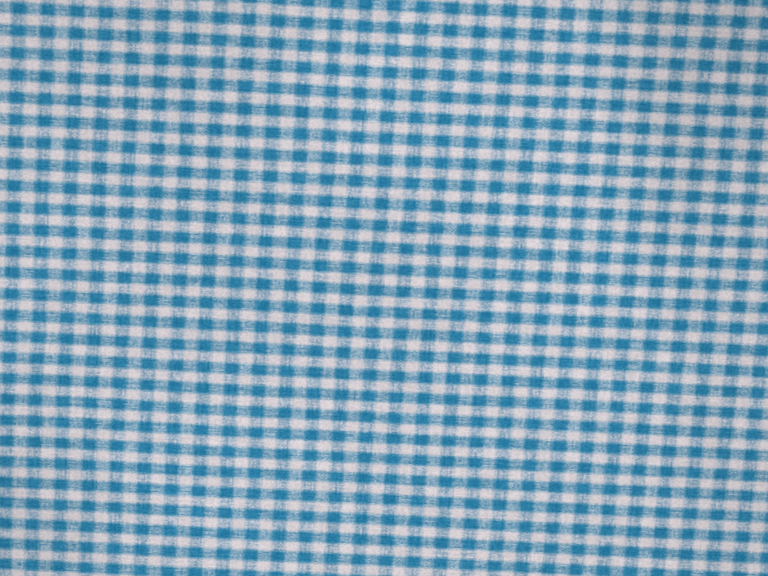
This texture is drawn by a WebGL 1 fragment shader. Its source:

```glsl
precision highp float;
// Blue and white gingham cotton, slightly skewed, with fine uneven threads and soft folds.

uniform vec2 u_resolution;

float hash(vec2 p) {
  vec3 q = fract(vec3(p.xyx) * 0.1031);
  q += dot(q, q.yzx + 33.33);
  return fract((q.x + q.y) * q.z);
}

float noise(vec2 p) {
  vec2 cell = floor(p), f = fract(p);
  f = f * f * (3.0 - 2.0 * f);
  return mix(mix(hash(cell), hash(cell + vec2(1.0, 0.0)), f.x),
             mix(hash(cell + vec2(0.0, 1.0)), hash(cell + 1.0), f.x), f.y);
}

// Coverage of a repeating stripe centred on whole numbers
float stripe(float x, float halfWidth, float blur) {
  float d = abs(fract(x + 0.5) - 0.5);
  return 1.0 - smoothstep(halfWidth - blur, halfWidth + blur, d);
}

void main() {
  vec2 p = gl_FragCoord.xy / u_resolution - 0.5;

  // Cloth coordinates: one unit per check, leaning and gently bent
  vec2 cloth;
  cloth.x = 27.4 * (p.x - (0.065 + 0.08 * p.x) * p.y * 0.75);
  cloth.y = 26.9 * (p.y + 0.063 * p.x) - 1.5 * p.y * p.y;
  cloth += 0.08 * (vec2(noise(p * 5.0 + 20.0), noise(p * 5.0 + 40.0)) - 0.5);

  // Fine thread irregularities running along warp and weft
  vec2 q = cloth + 60.0;
  float warp = noise(q * vec2(14.0, 2.2)) - 0.5;
  float weft = noise(q * vec2(2.2, 14.0) + 80.0) - 0.5;
  float grain = noise(q * 15.0 + 150.0) - 0.5;

  // Dyed stripes with soft edges
  float blur = max(0.115, 27.0 / u_resolution.x);
  float column = stripe(cloth.x + 0.29 + 0.02 * weft, 0.252, blur);
  float row = stripe(cloth.y + 0.10 + 0.02 * warp, 0.258, blur);

  vec3 white = vec3(0.825, 0.800, 0.815);
  vec3 warpTint = vec3(0.615, 0.685, 0.750);
  vec3 weftTint = vec3(0.480, 0.630, 0.720);
  vec3 blue = vec3(0.170, 0.480, 0.630);
  vec3 color = mix(mix(white, warpTint, column), mix(weftTint, blue, column), row);

  // Half-dyed checks show the strongest mix of white and blue threads
  float halfDyed = column + row - 2.0 * column * row;
  float thread = warp * (0.6 + 0.4 * column) + weft * (0.6 + 0.4 * row);
  color += halfDyed * (0.7 * thread + 0.6 * grain) * vec3(0.20, 0.10, 0.06);
  color += (0.6 * thread + grain) * vec3(0.07, 0.06, 0.055);

  // Small dye differences from check to check
  vec2 check = floor(vec2(cloth.x + 0.54, cloth.y + 0.36) * 2.0) + 100.0;
  color *= 0.985 + 0.03 * hash(check);

  // Broad folds and shade toward the right edge
  float fold = p.x + 0.10 * p.y;
  color *= 0.98 + 0.06 * noise(p * vec2(4.0, 2.5) + 9.0);
  color *= 1.0 - 0.07 * smoothstep(0.28, 0.42, fold) * (0.6 + p.y);
  color *= 1.02 - 0.12 * dot(p, p);

  gl_FragColor = vec4(clamp(color, 0.0, 1.0), 1.0);
}
```
